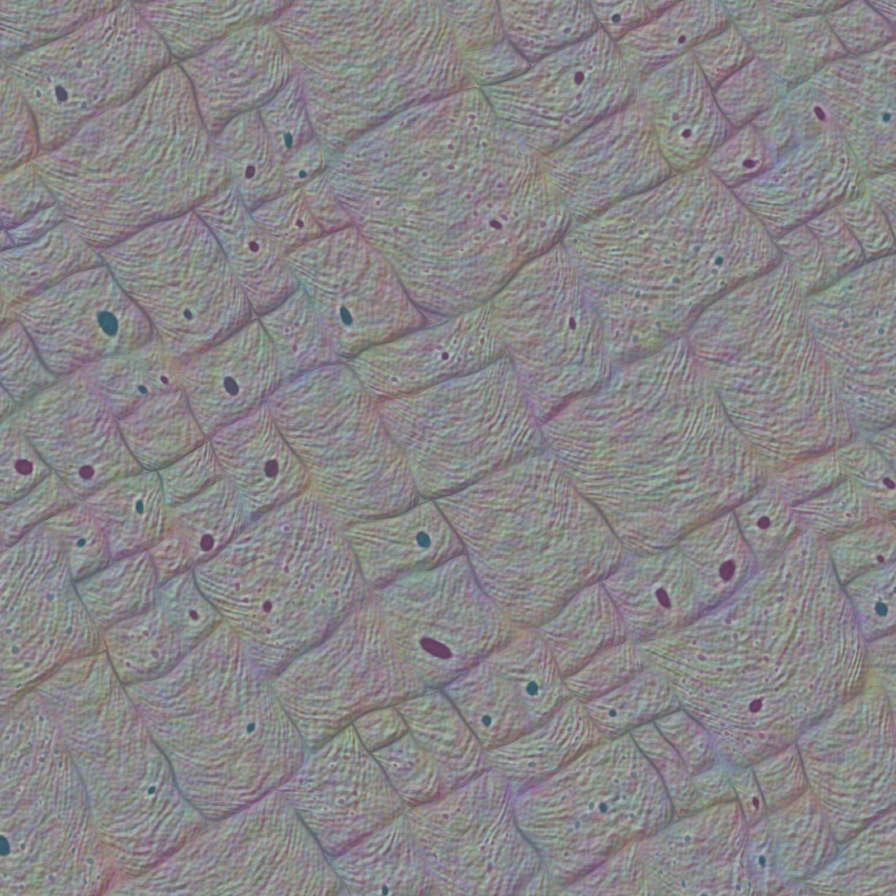
A Shadertoy shader for this pattern:

```glsl
const float TILT = 0.52;                  // weave direction, radians
const vec2 BLOCK = vec2(0.43, 0.37);      // block that is split into scales
const float ROW_SHIFT = 0.17;
const float STOP_CHANCE = 0.5;
const float MIN_SIDE = 0.085;
const float MAX_SIDE = 0.22;
const float WARP = 0.045;
const float SAG = 0.75;                   // bend of the ridges
const float RIDGES = 74.0;                // ridges per canvas height
const float RIDGE_HEIGHT = 0.0005;
const float CREASE_HEIGHT = 0.0025;
const float BEAD_HEIGHT = 0.0011;
const float DOME_HEIGHT = 0.0055;
const float RELIEF_GAIN = 0.13;
const float PORE_PITCH = 0.019;
const vec2 LIGHT = vec2(-0.55, 0.83);
const vec3 GREY = vec3(0.539, 0.537, 0.537);
const vec3 GREEN_SHIFT = vec3(-0.03, 0.066, -0.035);
const vec3 WARM_SHIFT = vec3(0.055, 0.0, -0.065);
const vec3 SEAM = vec3(0.32, 0.31, 0.36);
const vec3 TEAL = vec3(0.17, 0.33, 0.40);
const vec3 PLUM = vec3(0.37, 0.20, 0.36);

struct Scale {
    vec2 local;      // position from the centre
    vec2 halfSize;
    float seed;
    float edge;      // distance to the rim, positive inside
    vec2 flow;       // coordinates along and across the ridges
};

float rand(float x) { return fract(sin(x * 127.1 + 3.7) * 4375.85); }
float rand2(vec2 p) { return fract(sin(dot(p, vec2(127.1, 311.7))) * 4375.85); }

float gradientDot(vec2 cell, vec2 offset) {
    float angle = 6.28318 * rand2(cell);
    return dot(vec2(cos(angle), sin(angle)), offset);
}

float noise(vec2 p) {
    vec2 i = floor(p), f = p - i;
    vec2 w = f * f * f * (f * (f * 6.0 - 15.0) + 10.0);
    vec2 e = vec2(1, 0);
    return mix(mix(gradientDot(i, f), gradientDot(i + e, f - e), w.x),
               mix(gradientDot(i + e.yx, f - e.yx), gradientDot(i + 1.0, f - 1.0), w.x), w.y);
}

// Random recursive splitting of tilted blocks into rounded scales
Scale findScale(vec2 p) {
    float c = cos(TILT), s = sin(TILT);
    vec2 q = vec2(c * p.x + s * p.y, c * p.y - s * p.x) + 3.0;
    q += WARP * vec2(noise(p * 4.0), noise(p * 4.0 + 31.0));
    q += 0.25 * WARP * vec2(noise(p * 19.0), noise(p * 19.0 + 57.0));
    q.x += ROW_SHIFT * floor(q.y / BLOCK.y);

    vec2 id = floor(q / BLOCK), low = id * BLOCK, size = BLOCK;
    float seed = rand2(id + 0.5);
    for (int i = 0; i < 6; i++) {
        float longest = max(size.x, size.y);
        bool finished = longest < MAX_SIDE && rand(seed + 0.31) < STOP_CHANCE;
        if (finished || longest < MIN_SIDE) break;
        vec2 axis = size.x > size.y * mix(0.6, 1.3, rand(seed + 0.53)) ? vec2(1, 0) : vec2(0, 1);
        float cut = mix(0.3, 0.7, rand(seed + 0.77));
        float side = step(dot(low + cut * size, axis), dot(q, axis));
        low += axis * side * cut * size;
        size *= 1.0 - axis * (1.0 - mix(cut, 1.0 - cut, side));
        seed = rand(seed + 0.37 * side + 0.19);
    }

    Scale t;
    t.halfSize = 0.5 * size;
    t.local = q - low - t.halfSize;
    t.seed = seed;
    float corner = min(t.halfSize.x, t.halfSize.y) * (t.local.y < 0.0 ? 0.3 : 0.08);
    vec2 e = abs(t.local) - t.halfSize + corner;
    t.edge = corner - length(max(e, 0.0)) - min(max(e.x, e.y), 0.0);
    float x = t.local.x / t.halfSize.x;
    t.flow = vec2(t.local.x, t.local.y - SAG * t.halfSize.x * x * x) + 2.0 * seed;
    return t;
}

// Domed scale with sagging ridges, patches of beads and fine creases
float height(vec2 p) {
    Scale t = findScale(p);
    float dome = smoothstep(-0.002, 0.012, t.edge);
    float lift = 0.7 - 0.4 * t.local.y / t.halfSize.y;
    float ridge = sin(6.28318 * RIDGES * t.flow.y + 8.0 * noise(t.flow * 24.0));
    float strength = 0.5 + 1.9 * noise(t.flow * 13.0 + 9.0);
    vec2 wave = cos(6.28318 * t.local / PORE_PITCH);
    float bead = wave.x * wave.y * smoothstep(0.0, 0.3, noise(p * 9.0 + 23.0));
    float crease = noise(t.flow * vec2(75, 135)) + 0.75 * noise(p * 190.0);
    float lumps = 0.0045 * noise(p * 38.0);
    return dome * (DOME_HEIGHT * lift + RIDGE_HEIGHT * strength * ridge + BEAD_HEIGHT * bead)
         + (0.4 + 0.6 * dome) * CREASE_HEIGHT * crease + lumps;
}

// Signed distance to the single large hole of a scale
float holeDistance(Scale t) {
    if (rand(t.seed + 0.11) < 0.5) return 1.0;
    vec2 centre = t.halfSize * vec2(rand(t.seed + 0.23) - 0.5, 0.2 - 0.8 * rand(t.seed + 0.41));
    float size = rand(t.seed + 0.67);
    float radius = min(mix(0.004, 0.012, size * size), 0.25 * min(t.halfSize.x, t.halfSize.y));
    return length((t.local - centre) * vec2(1.0, 0.85)) - radius;
}

// Signed distance to the rows of small pores
float poreDistance(Scale t) {
    vec2 grid = t.local / PORE_PITCH, id = floor(grid);
    float chance = rand2(id + 40.0 * t.seed);
    if (rand(t.seed + 0.83) < 0.6 || chance < 0.55 || t.edge < 0.012) return 1.0;
    vec2 jitter = 0.3 * vec2(rand(chance), rand(chance + 0.3)) - 0.15;
    return length(grid - id - 0.5 - jitter) * PORE_PITCH - mix(0.0012, 0.0035, rand(chance + 0.6));
}

void mainImage(out vec4 fragColor, in vec2 fragCoord) {
    vec2 p = fragCoord / iResolution.y;
    Scale t = findScale(p);

    // Relief light, with coloured glints across it
    vec2 e = vec2(0.0014, 0.0);
    vec2 slope = (vec2(height(p + e), height(p + e.yx)) - height(p)) / e.x;
    float relief = clamp(-dot(slope, LIGHT), -1.0, 0.9);
    float glint = clamp(dot(slope, LIGHT.yx), -1.0, 1.0);

    // Iridescence from coarse patches to fine grain, strongest at the rims
    float rim = exp(-max(t.edge, 0.0) / 0.007);
    float green = (0.45 + 1.5 * rim) * noise(p * 14.0) + noise(t.flow * vec2(45, 80))
                + 0.9 * noise(p * 140.0) + 0.4 * glint - 0.15 * rim;
    float warm = (0.4 + 1.5 * rim) * noise(p * 13.0 + 70.0) + 0.8 * noise(t.flow * vec2(40, 75) + 20.0)
               + 0.9 * noise(p * 130.0 + 50.0) - 0.4 * glint;
    vec3 color = GREY + RELIEF_GAIN * relief + GREEN_SHIFT * green + WARM_SHIFT * warm;

    // Seams that fade in and out
    float seam = exp(-pow(t.edge / 0.0024, 2.0)) * clamp(0.25 + 1.3 * noise(p * 13.0), 0.0, 0.65);
    color = mix(color, SEAM, seam);

    // Pores and holes with pale rims
    float pore = poreDistance(t), hole = holeDistance(t);
    vec3 ink = mix(TEAL, PLUM, smoothstep(0.4, 0.6, rand(t.seed + 0.91)));
    color += 0.05 * exp(-pow((pore - 0.002) / 0.0018, 2.0));
    color += 0.06 * exp(-pow((hole - 0.003) / 0.0025, 2.0));
    color = mix(color, ink + 0.08, 0.6 * smoothstep(0.001, -0.0015, pore));
    color = mix(color, ink - 4.0 * clamp(hole + 0.006, -0.01, 0.01), 0.8 * smoothstep(0.0015, -0.002, hole));
    fragColor = vec4(clamp(color, 0.0, 1.0), 1.0);
}
```
